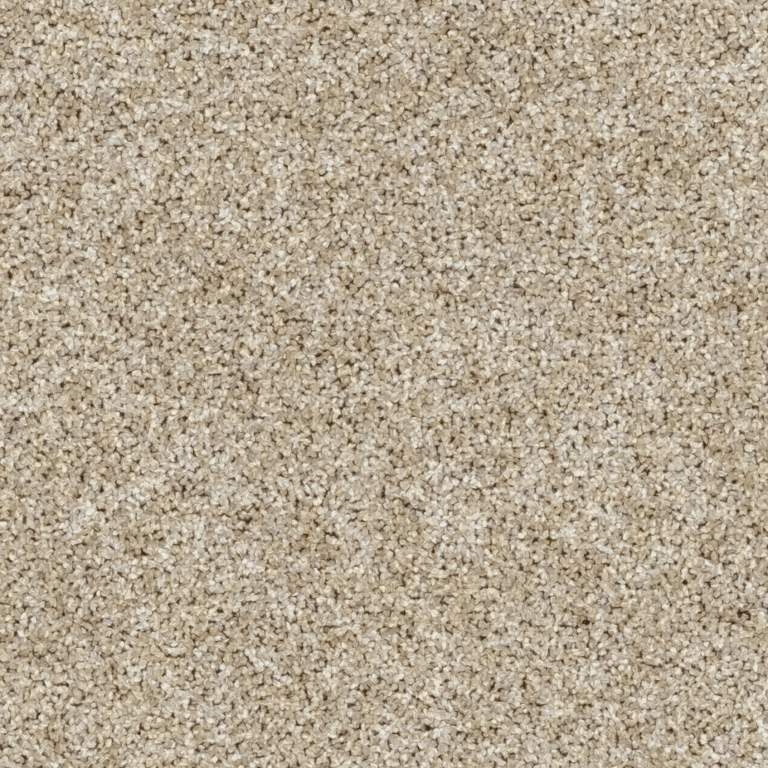
Reproduce this texture procedurally as a three.js fragment shader.

```glsl
varying vec2 vUv;

const vec3 CREVICE_COLOR = vec3(0.38, 0.31, 0.23);
const vec3 YARN_COLOR = vec3(0.71, 0.65, 0.56);
const vec3 SHEEN_COLOR = vec3(0.85, 0.82, 0.75);
const vec3 BROWN_TINT = vec3(0.012, -0.004, -0.04);

const float TUFTS_ACROSS = 158.0;
const float TUFT_JITTER = 0.95;
const vec2 TUFT_SHAPE = vec2(0.84, 1.19);
const float HEIGHT_RANGE = 0.4;
const float WARP_SCALE = 1.7;
const float WARP_AMOUNT = 0.45;

const float BASE_TONE = 0.683;
const float TUFT_CONTRAST = 0.2;
const float DOME_CONTRAST = 0.27;
const float CREVICE_DEPTH = 0.22;
const vec2 CREVICE_RANGE = vec2(-0.45, -0.12);
const float FIBRE_CONTRAST = 0.3;
const vec2 FIBRE_SCALE = vec2(1.5, 3.2);
const float PATCH_CONTRAST = 0.035;
const float PATCH_SCALE = 9.0;
const float CLUMP_CONTRAST = 0.075;
const float CLUMP_SCALE = 42.0;
const float SAMPLE_SPACING = 0.001;

float hash(vec2 p) {
  vec3 q = fract(p.xyx * 0.1031);
  q += dot(q, q.yzx + 33.33);
  return fract((q.x + q.y) * q.z);
}

vec2 hash2(vec2 p) {
  return vec2(hash(p + 11.7), hash(p + 57.3));
}

float noise(vec2 p) {
  vec2 cell = floor(p);
  vec2 f = fract(p);
  f = f * f * (3.0 - 2.0 * f);
  float low = mix(hash(cell), hash(cell + vec2(1.0, 0.0)), f.x);
  float high = mix(hash(cell + vec2(0.0, 1.0)), hash(cell + 1.0), f.x);
  return mix(low, high, f.y);
}

vec2 rotate(vec2 p, float angle) {
  float c = cos(angle);
  float s = sin(angle);
  return vec2(c * p.x + s * p.y, c * p.y - s * p.x);
}

// Tone to yarn colour, from shadow through body to sheen
vec3 yarnRamp(float tone) {
  float shadow = (tone - CREVICE_COLOR.g) / (YARN_COLOR.g - CREVICE_COLOR.g);
  float sheen = (tone - YARN_COLOR.g) / (SHEEN_COLOR.g - YARN_COLOR.g);
  vec3 body = mix(CREVICE_COLOR, YARN_COLOR, clamp(shadow, -0.5, 1.0));
  return body + (SHEEN_COLOR - YARN_COLOR) * clamp(sheen, 0.0, 1.5);
}

vec3 carpet(vec2 uv) {
  vec2 p = uv * TUFTS_ACROSS + 8.0;

  // Ragged outlines
  vec2 q = p * WARP_SCALE;
  p += WARP_AMOUNT * (vec2(noise(q + 5.3), noise(q + 300.9)) - 0.5);

  vec2 home = floor(p);
  float topHeight = -10.0;
  vec2 topId = home;
  vec2 topLocal = vec2(0.0);

  // Overlapping domed tufts: the highest one shows
  for (int y = -1; y <= 1; y++) {
    for (int x = -1; x <= 1; x++) {
      vec2 id = home + vec2(float(x), float(y));
      vec2 center = id + 0.5 + TUFT_JITTER * (hash2(id) - 0.5);
      vec2 local = rotate(p - center, 3.14159 * hash(id + 91.1)) * TUFT_SHAPE;
      float height = HEIGHT_RANGE * hash(id + 133.9) - dot(local, local);
      if (height > topHeight) {
        topHeight = height;
        topId = id;
        topLocal = local;
      }
    }
  }

  // Fibres run along each tuft
  float fibre = noise(topLocal * FIBRE_SCALE + topId * 17.0 + 40.0) - 0.5;
  float crevice = 1.0 - smoothstep(CREVICE_RANGE.x, CREVICE_RANGE.y, topHeight);

  // Broad uneven wear and small clumps
  float patches = noise(uv * PATCH_SCALE + 3.1) - 0.5;
  float clumps = noise(uv * CLUMP_SCALE + 71.0) - 0.5;

  float tone = BASE_TONE
    + TUFT_CONTRAST * (hash(topId + 201.3) - 0.5)
    + DOME_CONTRAST * topHeight
    - CREVICE_DEPTH * crevice
    + FIBRE_CONTRAST * fibre
    + PATCH_CONTRAST * patches
    + CLUMP_CONTRAST * clumps;
  float brown = hash(topId + 277.7) - 0.5 - clumps;
  return yarnRamp(tone) + BROWN_TINT * brown;
}

void main() {
  // Four samples smooth the tuft edges
  vec3 color = vec3(0.0);
  for (int y = 0; y < 2; y++) {
    for (int x = 0; x < 2; x++) {
      vec2 offset = (vec2(float(x), float(y)) - 0.5) * SAMPLE_SPACING;
      color += 0.25 * carpet(vUv + offset);
    }
  }
  gl_FragColor = vec4(clamp(color, 0.0, 1.0), 1.0);
}
```
